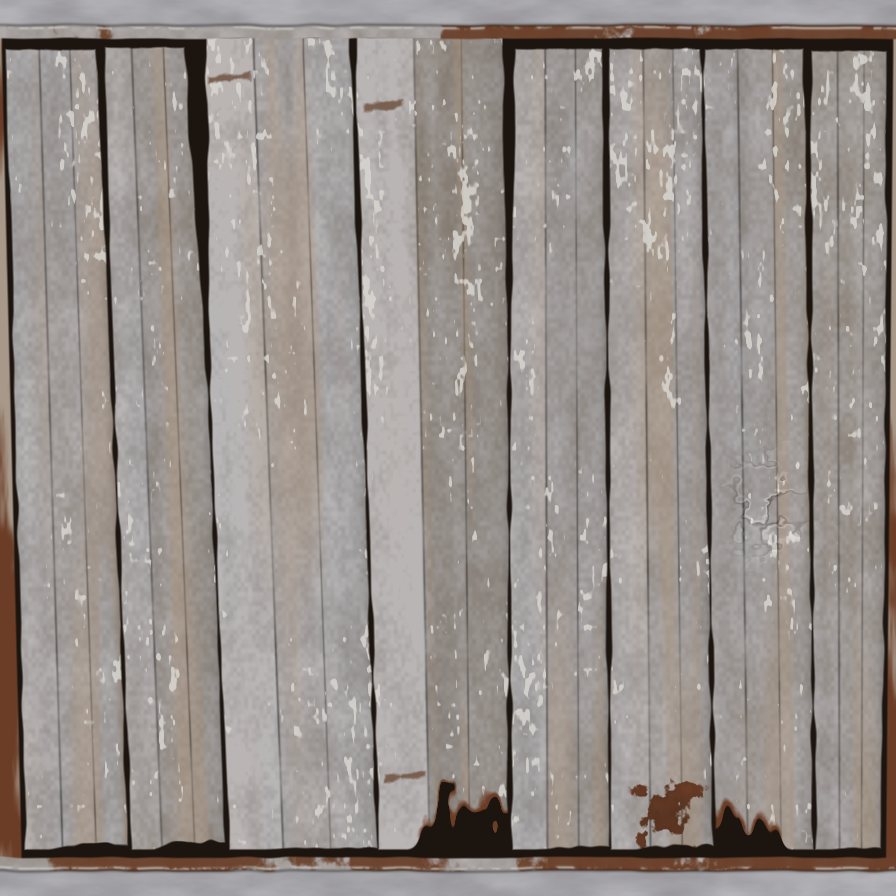
Write a three.js fragment shader that draws this texture.

```glsl
varying vec2 vUv;

#define PLANKS 8
#define SOFT 0.0015
#define PLANK_TOP 0.943
#define PLANK_FOOT 0.052
#define RAIL 0.028
#define LIP 0.043
#define GAP 0.0021
#define CHIP_LEVEL 1.04
#define MOTTLE 0.75
#define GRAIN 0.40

const vec3 PALE = vec3(0.73, 0.71, 0.70);
const vec3 ZINC = vec3(0.64, 0.62, 0.61);
const vec3 TAUPE = vec3(0.57, 0.54, 0.51);
const vec3 UMBER = vec3(0.45, 0.40, 0.35);
const vec3 RUST = vec3(0.42, 0.24, 0.15);
const vec3 TAN = vec3(0.67, 0.57, 0.47);
const vec3 PAINT = vec3(0.85, 0.84, 0.82);
const vec3 DARK = vec3(0.11, 0.08, 0.06);

// One value per plank or edge, held in column order
const mat3 EDGE_TOP = mat3(0.005, 0.112, 0.218, 0.394, 0.568, 0.676, 0.784, 0.901, 0.994);
const mat3 EDGE_FOOT = mat3(0.027, 0.145, 0.254, 0.422, 0.569, 0.681, 0.797, 0.909, 0.986);
const mat3 WEDGE = mat3(0.0, 0.002, 0.009, 0.001, 0.004, 0.001, 0.0, 0.002, 0.002);
const mat3 STRIP_TONE = mat3(0.35, 0.40, 0.05, 0.08, 0.35, 0.40, 0.60, 0.60, 0.0);
const mat3 FACE_TONE = mat3(0.42, 0.78, 0.42, 0.95, 0.70, 0.64, 0.62, 0.68, 0.0);
const mat3 DECAY = mat3(0.007, 0.009, 0.002, 0.055, 0.003, 0.006, -0.035, 0.002, 0.0);
// Scraps: x, y, half length
const mat3 SCRAPS = mat3(0.255, 0.913, 0.022, 0.428, 0.882, 0.020, 0.453, 0.134, 0.022);

float hash(vec2 p) {
  vec3 q = fract(p.xyx * 0.1031);
  q += dot(q, q.yzx + 33.33);
  return fract((q.x + q.y) * q.z);
}

float noise(vec2 p) {
  vec2 i = floor(p), f = fract(p);
  f *= f * (3.0 - 2.0 * f);
  return mix(mix(hash(i), hash(i + vec2(1, 0)), f.x),
             mix(hash(i + vec2(0, 1)), hash(i + vec2(1, 1)), f.x), f.y);
}

float fbm(vec2 p) {
  float sum = 0.0, amp = 0.533;
  for (int i = 0; i < 4; i++) {
    sum += amp * noise(p);
    p = p * 2.03 + 17.7;
    amp *= 0.5;
  }
  return sum;
}

float pick(mat3 m, float i) {
  vec3 slots = vec3(0, 1, 2);
  float column = floor((i + 0.5) / 3.0);
  return dot(m * vec3(equal(slots, vec3(column))), vec3(equal(slots, vec3(i - 3.0 * column))));
}

float edgeX(float i, float y) { return mix(pick(EDGE_FOOT, i), pick(EDGE_TOP, i), y); }

float gapHalf(float i, float y) {
  return GAP + pick(WEDGE, i) * smoothstep(0.55, 0.97, y) + 0.003 * (noise(vec2(y * 28.0, i * 9.0)) - 0.5);
}

float band(float d, float width) { return exp(-d * d / (width * width)); }

vec3 metal(float tone) {
  vec3 c = mix(PALE, ZINC, clamp(tone * 2.0, 0.0, 1.0));
  c = mix(c, TAUPE, clamp(tone * 2.0 - 1.0, 0.0, 1.0));
  return mix(c, UMBER, clamp(tone - 1.0, 0.0, 1.0));
}

vec3 plank(vec2 p, float u, float width, float id) {
  vec2 s = vec2(u * width + id * 3.7, p.y);
  float fold = 0.36 + 0.08 * (hash(vec2(id, 4.0)) - 0.5);
  // Folded strip, streaks and mottling
  float tone = mix(pick(STRIP_TONE, id), pick(FACE_TONE, id), smoothstep(-SOFT, SOFT, (u - fold) * width));
  tone += 0.35 * (noise(s * vec2(70.0, 2.5)) - 0.5) + MOTTLE * (fbm(p * vec2(34.0, 20.0)) - 0.5);
  tone += GRAIN * (noise(p * vec2(240.0, 190.0)) - 0.5);
  vec3 c = metal(tone) + vec3(-0.012, 0.0, 0.02) * (noise(s * vec2(22.0, 2.0)) - 0.2);
  float tanStreak = smoothstep(0.6, 0.9, noise(s * vec2(60.0, 1.6) + 31.0));
  c = mix(c, TAN, 0.4 * tanStreak * smoothstep(0.1, 0.5, u));
  // Crease lines and edge shading
  float crease = band((u - fold) * width, 0.0014) + 0.8 * band((u - 0.5 * (1.0 + fold)) * width, 0.0012);
  c *= 1.0 - 0.32 * crease * (0.4 + noise(s * vec2(9.0, 22.0)));
  float rim = min(u, 1.0 - u) * width;
  c *= 1.0 - 0.22 * exp(-(1.0 - u) * width / 0.005);
  // Flaked paint, denser near the top and the edges
  float chip = 0.6 * noise(s * vec2(150.0, 60.0)) + 0.4 * noise(s * vec2(310.0, 150.0))
    + 0.45 * noise(s * vec2(28.0, 5.0) + 8.0) + 0.11 * smoothstep(0.55, 0.95, p.y) + 0.16 * exp(-rim / 0.004);
  return mix(c, PAINT, 0.85 * smoothstep(0.0, 0.12, chip - CHIP_LEVEL));
}

void main() {
  vec2 p = vUv;
  float y = clamp((p.y - PLANK_FOOT) / (PLANK_TOP - PLANK_FOOT), 0.0, 1.0);
  float rough = fbm(p * vec2(60.0, 50.0));

  // Rusty side posts
  float outside = max(edgeX(0.0, y) - p.x, p.x - edgeX(float(PLANKS), y)) - 0.003;
  float postRust = fbm(p * vec2(45.0, 7.0)) + 0.3 * (1.0 - smoothstep(0.2, 0.6, p.y));
  vec3 post = mix(mix(ZINC, TAN, 0.5), RUST, smoothstep(0.5, 0.8, postRust));
  vec3 color = mix(DARK, post, smoothstep(-SOFT, SOFT, outside));

  // Leaning planks with rotted feet
  float id = 0.0;
  for (int i = 1; i < PLANKS; i++) id += step(edgeX(float(i), y), p.x);
  float left = edgeX(id, y), right = edgeX(id + 1.0, y), width = right - left;
  float u = (p.x - left) / width, decay = pick(DECAY, id);
  float rot = abs(decay) * smoothstep(0.22, 0.5, decay < 0.0 ? 1.0 - u : u) * (0.3 + 1.1 * noise(p * vec2(85.0, 40.0)));
  float above = p.y - PLANK_FOOT - rot;
  float head = PLANK_TOP + 0.2 * (width - 0.11) + 0.008 * (hash(vec2(id, 7.0)) - 0.3) + 0.003 * (rough - 0.5);
  float inside = min(p.x - left - gapHalf(id, y), right - p.x - gapHalf(id + 1.0, y));
  inside = min(inside, min(head - p.y, above));
  vec3 sheet = plank(p, u, width, id);
  sheet = mix(sheet, RUST, smoothstep(0.008, 0.02, rot) * (1.0 - smoothstep(0.003, 0.014, above + 0.02 * (rough - 0.5))));

  // Rust blotch and dented patch
  float blotch = length(p - vec2(0.743, 0.088)) + 0.11 * (rough - 0.5);
  sheet = mix(sheet, mix(RUST, DARK, 0.5 * rough), 1.0 - smoothstep(0.018, 0.028, blotch));
  float dent = band(length((p - vec2(0.855, 0.435)) * vec2(1.0, 0.8)), 0.04);
  float wrinkle = fbm(p * vec2(26.0, 32.0)) - 0.5;
  sheet += dent * (0.14 * band(wrinkle - 0.04, 0.025) - 0.18 * band(wrinkle, 0.02));

  // Small rusted scraps
  for (int i = 0; i < 3; i++) {
    vec2 d = p - SCRAPS[i].xy;
    float scrap = max(abs(d.x) - SCRAPS[i].z, abs(d.y - 0.12 * d.x) - 0.003) + 0.012 * (rough - 0.5);
    sheet = mix(sheet, mix(RUST, UMBER, 0.5), 0.85 * (1.0 - smoothstep(-SOFT, 2.0 * SOFT, scrap)));
  }
  color = mix(color, sheet, smoothstep(-SOFT, SOFT, inside));

  // Top and bottom rails with a corroded lip
  float depth = min(p.y, 1.0 - p.y) + 0.002 * (noise(vec2(p.x * 40.0, step(0.5, p.y) * 9.0)) - 0.5);
  float lipRust = noise(vec2(p.x * 9.0, step(0.5, p.y) * 5.0)) + 0.7 * (rough - 0.5) + 0.3 * smoothstep(0.2, 0.7, p.x);
  vec3 lip = mix(metal(rough), mix(RUST, UMBER, 0.3 * rough), smoothstep(0.5, 0.68, lipRust));
  lip = mix(lip, PAINT, 0.6 * band(depth - RAIL - 0.003, 0.0018) * smoothstep(0.4, 0.6, rough));
  vec3 rail = metal(0.35 + 0.9 * (fbm(p * vec2(16.0, 50.0)) - 0.5)) + vec3(-0.015, 0.0, 0.03);
  lip = mix(rail, lip, smoothstep(-SOFT, SOFT, depth - RAIL)) * (1.0 - 0.3 * band(depth - RAIL, 0.002));
  color = mix(lip, color, smoothstep(-SOFT, SOFT, depth - LIP));

  gl_FragColor = vec4(color, 1.0);
}
```
